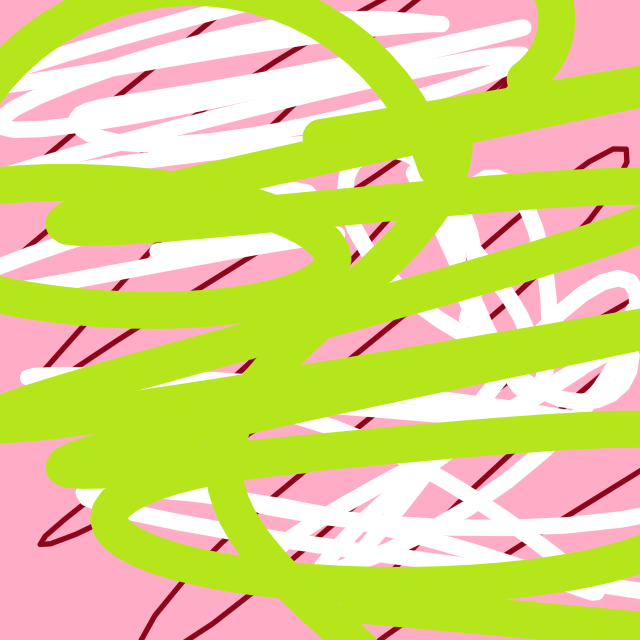
This pattern is drawn by a Shadertoy shader. Its source:

```glsl
// Layered marker scribbles: thin dark red hatching, white scrawls and broad
// lime strokes over pink. Each stroke follows a drifting, swinging curve made
// of layered sines, drawn as the distance to a chain of short segments.

const vec3 PINK  = vec3(1.00, 0.68, 0.78);
const vec3 RED   = vec3(0.55, 0.02, 0.10);
const vec3 WHITE = vec3(1.00);
const vec3 LIME  = vec3(0.71, 0.90, 0.11);

const float RED_RADIUS   = 0.0042;
const float WHITE_RADIUS = 0.0128;
const float LIME_RADIUS  = 0.0290;

struct Path {
    vec2 centre;
    vec2 drift;    // steady travel per radian
    vec2 swing;    // extent of the main back-and-forth motion
    float lag;     // 0 gives a zigzag, a quarter turn gives an ellipse
    vec2 wobble;   // second, slower or faster sine
    float rate;
};

const float ELLIPSE = 1.5708;
const vec2 NONE = vec2(0.0);

vec2 pointOnPath(Path path, float t) {
    return path.centre + path.drift * t
         + path.swing * cos(vec2(t, t - path.lag))
         + path.wobble * sin(path.rate * t);
}

float segmentDistance(vec2 p, vec2 a, vec2 b) {
    vec2 pa = p - a, ba = b - a;
    float h = clamp(dot(pa, ba) / max(dot(ba, ba), 1e-8), 0.0, 1.0);
    return length(pa - ba * h);
}

float strokeDistance(vec2 p, Path path, float from, float to, int steps) {
    float nearest = 10.0;
    vec2 previous = pointOnPath(path, from);
    for (int i = 1; i <= steps; i++) {
        vec2 next = pointOnPath(path, mix(from, to, float(i) / float(steps)));
        nearest = min(nearest, segmentDistance(p, previous, next));
        previous = next;
    }
    return nearest;
}

// Long diagonals stepping from upper left to lower right
float redHatching(vec2 p) {
    Path hatch = Path(vec2(0.14, 0.87), vec2(0.0226, -0.0245),
                      vec2(0.42, 0.35), 0.0, vec2(0.012, -0.014), 2.3);
    return strokeDistance(p, hatch, 0.0, 31.4, 140);
}

float whiteScrawls(vec2 p) {
    Path top   = Path(vec2(0.40, 0.98), vec2(0.0, -0.0085),
                      vec2(0.36, 0.07), 0.4, vec2(0.08, 0.03), 1.7);
    Path left  = Path(vec2(0.20, 0.63), vec2(0.01, -0.006),
                      vec2(0.28, 0.06), 0.5, vec2(0.03, 0.02), 1.6);
    Path right = Path(vec2(0.63, 0.62), vec2(0.012, -0.005),
                      vec2(0.10, 0.16), 2.4, vec2(0.03, 0.02), 1.4);
    Path low   = Path(vec2(0.60, 0.40), vec2(0.0, -0.016),
                      vec2(0.44, -0.10), 0.5, vec2(0.12, 0.03), 1.4);
    Path steep = Path(vec2(0.71, 0.29), vec2(0.004, 0.003),
                      vec2(0.28, 0.23), 0.2, vec2(0.04, -0.03), 1.6);
    float d = strokeDistance(p, top, 0.0, 25.0, 120);
    d = min(d, strokeDistance(p, left, 0.0, 8.0, 40));
    d = min(d, strokeDistance(p, right, 0.0, 19.0, 90));
    d = min(d, strokeDistance(p, low, 0.0, 19.0, 95));
    return min(d, strokeDistance(p, steep, 0.0, 14.0, 70));
}

float limeStrokes(vec2 p) {
    // Main zigzag running down the canvas
    Path zigzag = Path(vec2(0.56, 0.7825), vec2(0.0, -0.0302),
                       vec2(0.52, 0.0975), 0.0, vec2(0.06, 0.06), 0.5);
    // Upper arch flowing into a tall bend
    Path arch = Path(vec2(0.30, 0.62), NONE, vec2(0.40, 0.40), ELLIPSE, NONE, 1.0);
    Path bend = Path(vec2(0.53, 0.78), vec2(0.0, -0.162),
                     vec2(0.18, 0.0), 0.0, NONE, 1.0);
    // Loops at the left, bottom and top right
    Path leftLoop = Path(vec2(0.17, 0.615), NONE,
                         vec2(0.35, 0.10), ELLIPSE + 0.2, NONE, 1.0);
    Path lowLoop  = Path(vec2(0.62, 0.19), NONE, vec2(0.45, 0.105), ELLIPSE, NONE, 1.0);
    Path hook     = Path(vec2(0.74, 0.97), NONE, vec2(0.13, 0.12), ELLIPSE, NONE, 1.0);
    Path base     = Path(vec2(0.56, 0.055), vec2(0.5, -0.045), NONE, 0.0, NONE, 1.0);

    float d = strokeDistance(p, zigzag, -1.6, 18.9, 130);
    d = min(d, strokeDistance(p, arch, 0.3, 2.9, 28));
    d = min(d, strokeDistance(p, bend, -0.2, 4.9, 36));
    d = min(d, strokeDistance(p, leftLoop, -2.2, 2.2, 36));
    d = min(d, strokeDistance(p, lowLoop, 1.9, 6.0, 36));
    d = min(d, strokeDistance(p, hook, -0.9, 1.0, 16));
    return min(d, strokeDistance(p, base, 0.0, 1.0, 1));
}

vec3 paint(vec3 under, vec3 ink, float dist, float radius, float soft) {
    return mix(ink, under, smoothstep(-soft, soft, dist - radius));
}

void mainImage(out vec4 fragColor, in vec2 fragCoord) {
    vec2 p = fragCoord / iResolution.xy;
    float soft = 0.7 / iResolution.y;
    vec3 color = paint(PINK, RED, redHatching(p), RED_RADIUS, soft);
    color = paint(color, WHITE, whiteScrawls(p), WHITE_RADIUS, soft);
    color = paint(color, LIME, limeStrokes(p), LIME_RADIUS, soft);
    fragColor = vec4(color, 1.0);
}
```
